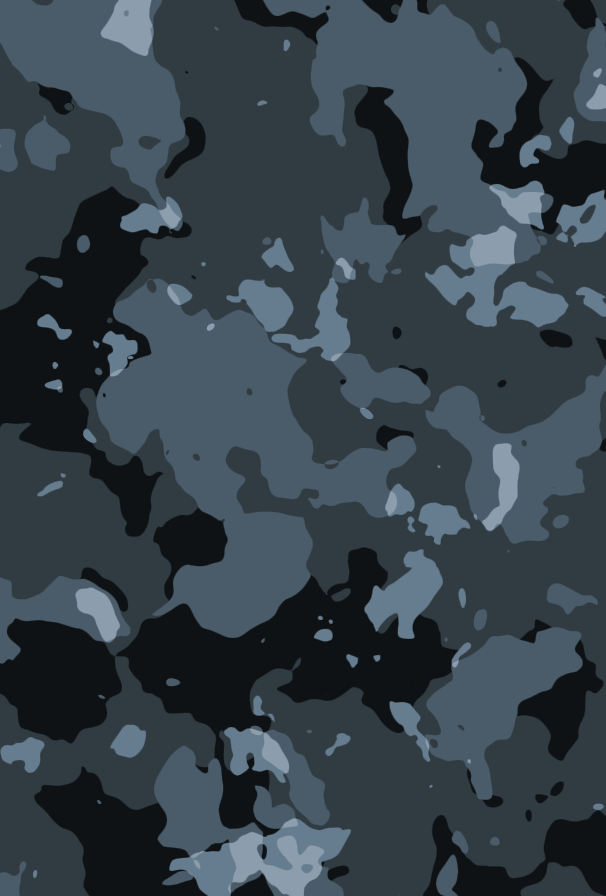
Give the GLSL for this pattern, as a Shadertoy shader.

```glsl
#define SLATE_SCALE 6.0
#define MID_SCALE 6.6
#define PATCH_SCALE 8.6
#define SLATE_LEVEL -0.50
#define MID_LEVEL 0.57
#define PATCH_LEVEL 1.45
#define WARP 0.055
#define WOBBLE 0.015
#define DROP_SCALE 11.0
#define DROP_CHANCE 0.09
#define EDGE_SOFTNESS 1.1

const vec3 BLACK = vec3(0.055, 0.070, 0.080);
const vec3 SLATE = vec3(0.190, 0.230, 0.260);
const vec3 MID   = vec3(0.290, 0.360, 0.410);
const vec3 LIGHT = vec3(0.400, 0.490, 0.560);
const vec3 PALE  = vec3(0.550, 0.620, 0.680);

// Turns the noise lattice away from the canvas axes
const mat2 TURN = mat2(0.8, 0.6, -0.6, 0.8);

float hash(vec2 p) {
    return fract(sin(dot(p, vec2(127.1, 311.7))) * 43758.5);
}

// Smooth value noise on a unit lattice
float noise(vec2 p, float seed) {
    vec2 i = floor(p) + seed * 37.0;
    vec2 f = fract(p);
    f = f * f * (3.0 - 2.0 * f);
    return mix(mix(hash(i), hash(i + vec2(1, 0)), f.x),
               mix(hash(i + vec2(0, 1)), hash(i + vec2(1, 1)), f.x), f.y);
}

// Average of the turned lattice over the canvas keeps the shares steady
float latticeMean(float scale, float seed) {
    vec2 size = vec2(1.0, iResolution.y / iResolution.x);
    float left = floor(-0.6 * size.y * scale);
    vec2 top = scale * vec2(0.8, 0.6 + 0.8 * size.y);
    float sum = 0.0, count = 0.0;
    for (float y = 0.0; y <= top.y; y++)
        for (float x = left; x <= top.x; x++) {
            vec2 home = vec2(x, y) * TURN / scale;
            if (all(lessThan(abs(home / size - 0.5), vec2(0.53)))) {
                sum += hash(vec2(x, y) + seed * 37.0);
                count++;
            }
        }
    return sum / max(count, 1.0);
}

// Four octaves, centred and scaled to about unit deviation
float blobField(vec2 p, float scale, float seed) {
    vec2 q = TURN * p * scale;
    float sum = noise(q, seed) - latticeMean(scale, seed);
    q = TURN * q * 2.0 + 0.37;
    sum += 0.50 * (noise(q, seed + 10.0) - 0.5);
    q = TURN * q * 2.0 + 0.71;
    sum += 0.26 * (noise(q, seed + 20.0) - 0.5);
    q = TURN * q * 1.9 + 0.13;
    sum += 0.12 * (noise(q, seed + 30.0) - 0.5);
    return sum / 0.248;
}

// Antialiased step at the zero crossing of a field
float cover(float d) {
    return clamp(0.5 + d / (EDGE_SOFTNESS * max(fwidth(d), 1e-5)), 0.0, 1.0);
}

// Sparse small droplets, one at most in each cell
float droplets(vec2 p, float seed) {
    vec2 q = p * DROP_SCALE + seed * 0.31;
    vec2 cell = floor(q) + seed * 53.0;
    vec2 centre = 0.25 + 0.5 * vec2(hash(cell + 3.7), hash(cell + 8.1));
    float radius = mix(0.03, 0.13, pow(hash(cell + 5.3), 1.5));
    float present = step(hash(cell), DROP_CHANCE);
    float pixel = EDGE_SOFTNESS * DROP_SCALE / iResolution.x;
    float d = radius - length(fract(q) - centre);
    return present * clamp(0.5 + d / pixel, 0.0, 1.0);
}

// Blob mask whose droplets flip it: islands outside, holes inside
float layer(vec2 p, float scale, float level, float seed) {
    float mask = cover(blobField(p, scale, seed) - level);
    return mix(mask, 1.0 - mask, droplets(p, seed));
}

void mainImage(out vec4 fragColor, in vec2 fragCoord) {
    vec2 p = fragCoord / iResolution.x;

    // Bend the plane for lobed shapes and uneven outlines
    vec2 bend = vec2(noise(p * 9.5, 41.0), noise(p * 9.5, 42.0)) - 0.5;
    vec2 ripple = vec2(noise(p * 29.0, 43.0), noise(p * 29.0, 44.0)) - 0.5;
    vec2 q = p + WARP * bend + WOBBLE * ripple;

    float slate = layer(q, SLATE_SCALE, SLATE_LEVEL, 1.0);
    float mid   = layer(q, MID_SCALE, MID_LEVEL, 2.0);
    float bright = layer(q, PATCH_SCALE, PATCH_LEVEL, 3.0);

    // Bright patches turn pale where they overlap the mid layer
    vec3 ground = mix(mix(BLACK, SLATE, slate), MID, mid);
    vec3 patchColor = mix(LIGHT, PALE, mid);
    fragColor = vec4(mix(ground, patchColor, bright), 1.0);
}
```
